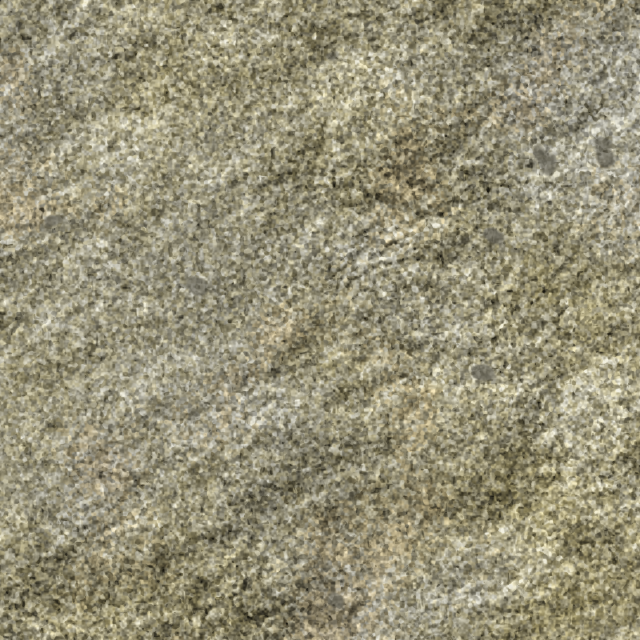
This texture is drawn by a Shadertoy shader. Its source:

```glsl
#define GRAIN_SCALE 160.0
#define GRAIN_CONTRAST 0.30
#define RELIEF_SCALE 6.0
#define RELIEF_CONTRAST 0.025
#define MEAN_TONE 0.597
#define LIGHT_DIR vec2(-0.45, 0.89)
#define COOL_TINT vec3(1.0, 0.988, 0.905)
#define OCHRE_TINT vec3(1.01, 0.95, 0.68)
#define RUST_TINT vec3(1.06, 0.94, 0.72)
#define SPOT_COLOR vec3(0.44, 0.43, 0.38)
#define SPOT_COUNT 8

float hash(vec2 cell) {
    uvec2 u = uvec2(ivec2(floor(cell)) + 32768);
    uint h = u.x * 1664525u ^ (u.y * 22695477u + 1013904u);
    h = (h ^ (h >> 15)) * 2246822u + 747796u;
    h = (h ^ (h >> 13)) * 3266489u;
    h ^= h >> 16;
    return float(h & 65535u) / 65535.0;
}

vec2 hash2(vec2 cell) {
    return vec2(hash(cell), hash(cell + vec2(157.0, 311.0)));
}

// Value noise centred on zero
float noise(vec2 p) {
    vec2 i = floor(p), f = fract(p);
    f = f * f * (3.0 - 2.0 * f);
    float low = mix(hash(i), hash(i + vec2(1, 0)), f.x);
    float high = mix(hash(i + vec2(0, 1)), hash(i + vec2(1, 1)), f.x);
    return mix(low, high, f.y) - 0.5;
}

float fbm(vec2 p, int octaves) {
    float sum = 0.0, amp = 0.5;
    for (int i = 0; i < octaves; i++) {
        sum += amp * noise(p);
        p = mat2(1.6, 1.2, -1.2, 1.6) * p + 17.3;
        amp *= 0.5;
    }
    return sum;
}

// Softly joined mineral grains: x is brightness, y is tint
vec2 grains(vec2 p) {
    vec2 i = floor(p), f = fract(p), sum = vec2(0.0);
    float total = 0.0;
    for (int y = -1; y <= 1; y++)
    for (int x = -1; x <= 1; x++) {
        vec2 o = vec2(x, y);
        vec2 d = o + 0.15 + 0.7 * hash2(i + o) - f;
        float w = exp(-7.0 * dot(d, d));
        sum += w * (hash2(i + o + 733.0) - 0.5);
        total += w;
    }
    return sum / total;
}

// Broken surface, drawn out along the rising diagonal, with ledges
float height(vec2 p, float rough) {
    p += 0.030 * vec2(noise(p * 9.0), noise(p * 9.0 + 40.0));
    p += 0.008 * vec2(noise(p * 30.0), noise(p * 30.0 + 80.0));
    vec2 q = mat2(0.82, -0.57, 0.57, 0.82) * p * vec2(0.85, 1.1);
    float bumps = fbm(q * RELIEF_SCALE + 9.0, 5);
    float shelf = fbm(q * 4.5 + 31.0, 4);
    float ledge = smoothstep(-0.01, 0.02, shelf) + smoothstep(0.13, 0.16, shelf);
    return bumps * (0.6 + 0.6 * rough) + 0.055 * ledge * rough;
}

// Scattered grey inclusions
float inclusions(vec2 p) {
    float mask = 0.0;
    for (int i = 0; i < SPOT_COUNT; i++) {
        vec2 seed = vec2(i * 7 + 3, 91);
        vec2 d = p - hash2(seed);
        float a = 6.28 * hash(seed + 5.0);
        d = mat2(cos(a), -sin(a), sin(a), cos(a)) * d * vec2(1.0, 1.5);
        float radius = mix(0.010, 0.025, hash(seed + 11.0));
        float edge = length(d) + 0.016 * noise(p * 55.0);
        mask = max(mask, 1.0 - smoothstep(radius - 0.005, radius + 0.004, edge));
    }
    return mask;
}

void mainImage(out vec4 fragColor, in vec2 fragCoord) {
    vec2 p = fragCoord / iResolution.y;

    // Relief shading, rougher towards the right
    float rough = clamp(0.25 + 0.6 * p.x + 1.2 * noise(p * 3.2 + 5.0), 0.0, 1.1);
    float stepSize = 0.004;
    float slope = (height(p, rough) - height(p + LIGHT_DIR * stepSize, rough)) / stepSize;
    float relief = clamp(slope * RELIEF_CONTRAST, -0.2, 0.15);

    // Grain, specks and pale chips
    vec2 warped = p + 0.003 * vec2(noise(p * 100.0), noise(p * 100.0 + 70.0));
    vec2 grain = grains(warped * GRAIN_SCALE);
    float fine = noise(p * 270.0 + 13.0);
    float specks = smoothstep(0.24, 0.44, noise(warped * 165.0 + 61.0));
    float chips = smoothstep(0.24, 0.44, noise(warped * vec2(150.0, 120.0) + 23.0));
    float grit = GRAIN_CONTRAST * (grain.x + 0.75 * fine);
    grit += 0.07 * noise(p * 70.0) - 0.15 * specks + 0.10 * chips;

    // Large patches and dark rough hollows
    float patches = 0.09 * fbm(p * 4.0 + 77.0, 3);
    float hollows = smoothstep(0.15, 0.30, fbm(p * 8.0 + 120.0, 4)) * rough;
    float tone = MEAN_TONE + relief + patches + grit * (0.95 + 0.2 * rough);
    tone -= 0.13 * hollows;

    // Ochre staining gathers in the darker parts
    float stain = 0.44 + 1.2 * fbm(p * 3.5 + 200.0, 4) + 0.6 * grain.y;
    stain = clamp(stain - 1.2 * (tone - MEAN_TONE), -0.1, 1.15);
    float rust = smoothstep(0.08, 0.3, fbm(p * 6.0 + 260.0, 4) + 0.25 * grain.y);
    vec3 tint = mix(COOL_TINT, OCHRE_TINT, stain);
    tint = mix(tint, RUST_TINT, 0.4 * rust);
    vec3 color = clamp(tone, 0.10, 0.95) * tint;

    vec3 spot = SPOT_COLOR + 0.4 * grit;
    color = mix(color, spot, 0.85 * inclusions(p));
    fragColor = vec4(clamp(color, 0.0, 1.0), 1.0);
}
```
